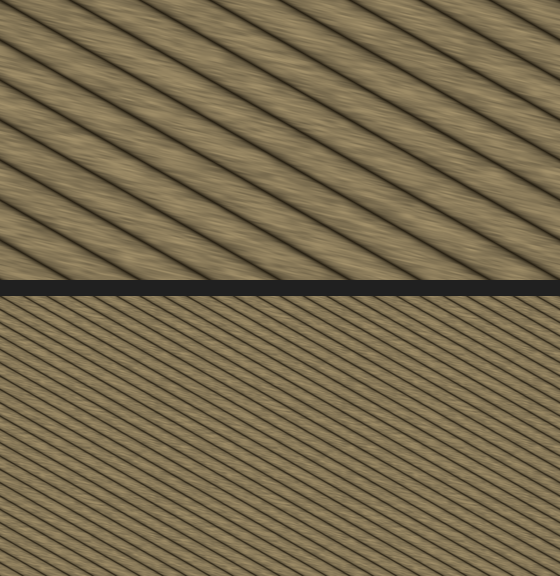
Top, the tile; bottom, the same tile 3 across and 3 down.
This pattern is drawn by a Shadertoy shader. Its source:

```glsl
#define STRANDS vec2(8.0, 7.0)            // repeats across and down
#define BODY_COLOR vec3(0.555, 0.493, 0.362)
#define GROOVE_COLOR vec3(0.125, 0.10, 0.055)
#define GROOVE_WIDTH 0.11                 // falloff, in half strands
#define EDGE_SHADE 0.80                   // body brightness beside a groove
#define GRAIN_STRENGTH 0.40
#define COARSE_GRAIN vec3(26.0, 140.0, 64.0)  // cells across, cells down, slant
#define FINE_GRAIN vec3(44.0, 200.0, 92.0)

float hash(vec2 p) {
    vec3 q = fract(vec3(p.xyx) * 0.1031);
    q += dot(q, q.yzx + 33.33);
    return fract((q.x + q.y) * q.z);
}

// Hash of a sheared lattice cell, wrapped at the canvas edges
float wrappedHash(vec2 cell, vec3 grid) {
    float turns = floor(cell.x / grid.x);
    cell -= turns * grid.xz;
    cell.y = mod(cell.y, grid.y);
    return hash(cell + grid.xy);
}

// Slanted, stretched value noise
float fiberNoise(vec2 uv, vec3 grid) {
    vec2 p = vec2(grid.x * uv.x, grid.y * uv.y + grid.z * uv.x);
    vec2 cell = floor(p);
    vec2 f = p - cell;
    f = f * f * (3.0 - 2.0 * f);
    float lower = mix(wrappedHash(cell, grid),
                      wrappedHash(cell + vec2(1.0, 0.0), grid), f.x);
    float upper = mix(wrappedHash(cell + vec2(0.0, 1.0), grid),
                      wrappedHash(cell + vec2(1.0, 1.0), grid), f.x);
    return mix(lower, upper, f.y);
}

void mainImage(out vec4 fragColor, in vec2 fragCoord) {
    vec2 uv = fragCoord / iResolution.xy;

    // Distance from the nearest groove: 0 in the groove, 1 on the crest
    float phase = fract(dot(uv, STRANDS));
    float dist = 1.0 - abs(2.0 * phase - 1.0);
    float pixel = 2.0 * length(STRANDS / iResolution.xy);

    // Rounded strand with fibers
    float crest = sin(1.5708 * dist);
    float grain = mix(fiberNoise(uv, COARSE_GRAIN), fiberNoise(uv, FINE_GRAIN), 0.45);
    vec3 color = BODY_COLOR * mix(EDGE_SHADE, 1.0, crest);
    color *= 1.0 + GRAIN_STRENGTH * (grain - 0.5);

    // Soft dark groove, smoothed at its center
    float softDist = length(vec2(dist, 0.4 * pixel));
    float groove = exp(-(softDist - 0.2 * pixel) / GROOVE_WIDTH);
    color = mix(color, GROOVE_COLOR, clamp(groove, 0.0, 1.0));

    fragColor = vec4(color, 1.0);
}
```
